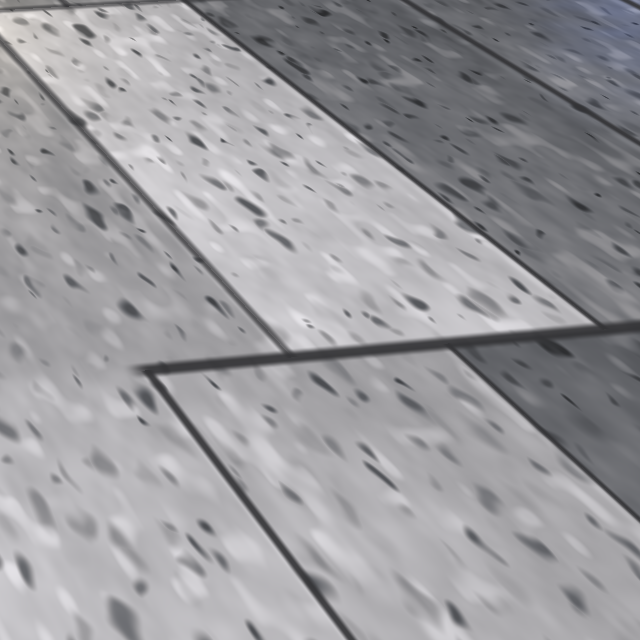
This texture is drawn by a Shadertoy shader. Its source:

```glsl
#define VANISH vec2(-0.9375, 1.957)  // where the long joints converge
#define SKEW 0.0574                  // tilt of the cross seams
#define SEAM 0.6426                  // depth of the near cross seam
#define BOARD_LENGTH 0.385
#define BOARD_WIDTH 0.36
#define STAGGER 0.16                 // sideways shift per row
#define GRAIN vec2(40.0, 42.0)       // speck cells per ground unit
#define PIT_DEPTH 0.58
#define MOTTLE 0.15
#define JOINT_COLOR vec3(0.20, 0.20, 0.21)
#define FAR_TONES vec4(0.60, 0.725, 0.42, 0.42)
#define NEAR_TONES vec4(0.735, 0.67, 0.39, 0.39)

vec2 hash22(vec2 p) {
    vec3 q = fract(vec3(p.xyx) * vec3(0.1031, 0.1030, 0.0973));
    q += dot(q, q.yzx + 33.33);
    return fract((q.xx + q.yz) * q.zy);
}

float noise(vec2 p) {
    vec2 i = floor(p), f = fract(p);
    f = f * f * (3.0 - 2.0 * f);
    float low = mix(hash22(i).x, hash22(i + vec2(1, 0)).x, f.x);
    float high = mix(hash22(i + vec2(0, 1)).x, hash22(i + vec2(1, 1)).x, f.x);
    return mix(low, high, f.y);
}

// Scattered pits of random size and strength
float pits(vec2 g, float blur) {
    vec2 cell = floor(g);
    float depth = 0.0;
    for (int y = -1; y <= 1; y++)
    for (int x = -1; x <= 1; x++) {
        vec2 id = cell + vec2(x, y);
        vec2 kind = hash22(id + 57.0);
        float size = mix(0.08, 0.42, kind.x * kind.x);
        float d = length(g - id - hash22(id));
        float pit = 1.0 - smoothstep(size * 0.3, size + blur, d);
        depth = max(depth, pit * kind.y * kind.y);
    }
    return depth;
}

// Position across the boards of a row, in whole boards
float boardCoord(float across, float row, out float width) {
    width = BOARD_WIDTH + 0.025 * min(row, 0.0);
    return (across - 0.92 - STAGGER * row) / width;
}

// Base grey of the board, with its gradient
float boardTone(vec2 ground, float row) {
    float width;
    float b = boardCoord(ground.x, row, width);
    int index = int(clamp(floor(b) + 1.0, 0.0, 3.0));
    float tone = row < 0.0 ? NEAR_TONES[index] : FAR_TONES[index];
    if (row > 0.0) tone = 0.52;
    float middle = row < 0.0 ? 0.57 : 0.84;
    return tone - 0.22 * (ground.y - middle) + 0.06 * (0.5 - fract(b));
}

void mainImage(out vec4 fragColor, in vec2 fragCoord) {
    vec2 p = fragCoord / iResolution.xy;
    float pixel = 1.0 / iResolution.y;

    // Ground plane: x across the boards, y along them
    float h = VANISH.y - p.y;
    vec2 ground = vec2(p.x - VANISH.x, 1.0 - SKEW * p.x) / h;
    float rowCoord = (ground.y - SEAM) / BOARD_LENGTH;
    float row = floor(rowCoord);

    // Board tones, blending softly where the seam is closed
    float open = smoothstep(0.735, 0.765, ground.x);
    float spread = mix(0.03, 0.002, open) + pixel;
    float side = smoothstep(-spread, spread, (SEAM - ground.y) * h * h);
    float tone = mix(boardTone(ground, max(row, 0.0)), boardTone(ground, -1.0), side);

    // Stone: mottling, pale flecks and dark pits
    vec2 g = ground * GRAIN;
    vec2 warp = vec2(noise(g * 1.7), noise(g * 1.7 + 31.0)) - 0.5;
    float cloud = 0.35 * noise(g * 0.3) + 0.4 * noise(g * 1.1 + 9.0) + 0.25 * noise(g * 2.6);
    float blur = 0.12 + 0.12 * smoothstep(1.4, 1.95, h);
    tone += MOTTLE * (cloud - 0.5);
    tone += 0.10 * smoothstep(0.62, 0.95, noise(g * 1.5 + 77.0));
    tone *= 1.0 - PIT_DEPTH * pits(g + 0.5 * warp, blur);

    // Cool shadows, warm upper left corner, bluish upper right corner
    vec3 color = tone * mix(vec3(0.97, 0.99, 1.04), vec3(1.0, 0.993, 1.012), smoothstep(0.3, 0.65, tone));
    float warm = exp(-7.0 * length(p - vec2(0.0, 0.95)));
    float cool = 1.0 - smoothstep(0.0, 0.25, length(p - vec2(1.0)));
    color += warm * vec3(0.13, 0.115, 0.08);
    color += cool * vec3(0.04, 0.055, 0.11) * (0.6 + noise(g * vec2(0.4, 1.5)));

    // Long joints, wider and softer toward the left, with a lit edge
    float width;
    float b = boardCoord(ground.x, row, width);
    float offset = (fract(b + 0.5) - 0.5) * width * h / sqrt(1.0 + ground.x * ground.x);
    float halfWidth = mix(0.0085, 0.0045, smoothstep(0.9, 1.1, ground.x));
    float joint = 1.0 - smoothstep(halfWidth * 0.2, halfWidth + pixel, abs(offset));
    float lit = (offset + 0.008) / 0.004;
    color += 0.06 * exp(-lit * lit);
    float leftFar = step(0.0, row) * (1.0 - step(1.1, ground.x));
    color = mix(color, JOINT_COLOR, joint * mix(0.9, 0.68, leftFar));

    // Cross seams
    float isNear = step(rowCoord, 0.5);
    float gap = abs(fract(rowCoord + 0.5) - 0.5) * BOARD_LENGTH * h * h;
    float seamWidth = mix(0.005, 0.0125, isNear);
    float seam = 1.0 - smoothstep(seamWidth * 0.25, seamWidth + pixel, gap);
    color = mix(color, JOINT_COLOR, seam * mix(0.6, 0.92 * open, isNear));

    fragColor = vec4(clamp(color, 0.0, 1.0), 1.0);
}
```
